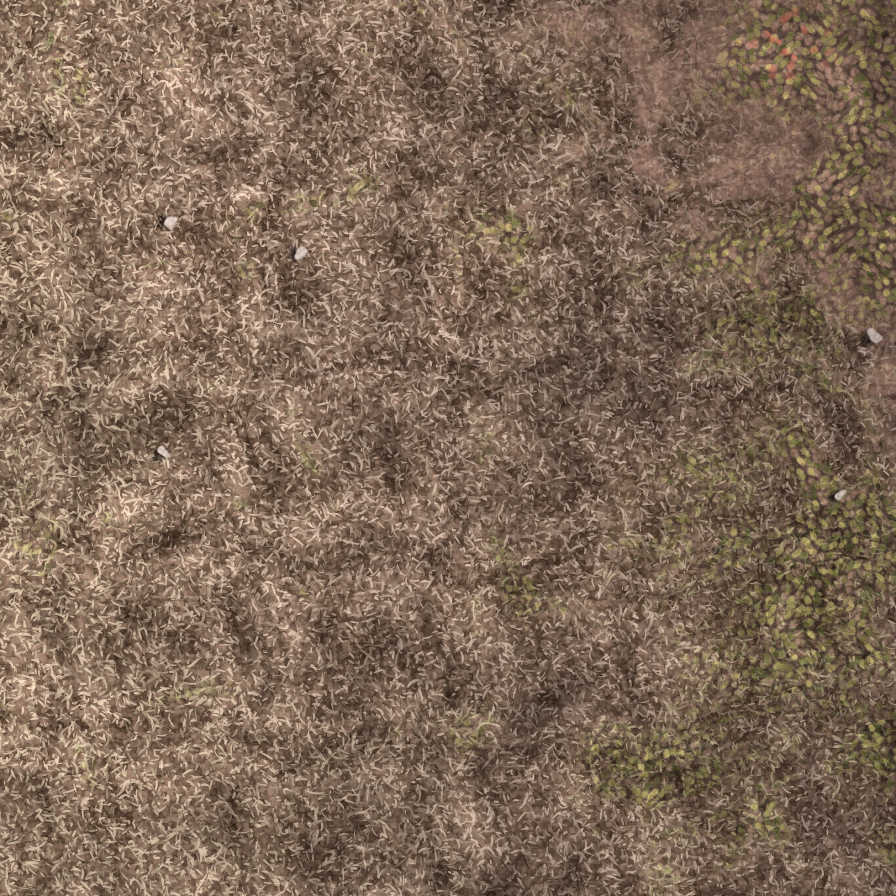
Give the GLSL for this texture, as a WebGL 2 fragment shader.

```glsl
#version 300 es
precision highp float;
// Dry matted grass over brown soil, with green weeds, bare earth and a few pebbles.
uniform vec2 u_resolution;
out vec4 outColor;

vec2 hash2(vec2 p) {
  vec3 q = fract(p.xyx * vec3(0.1031, 0.1030, 0.0973));
  q += dot(q, q.yzx + 33.33);
  return fract((q.xx + q.yz) * q.zy);
}

mat2 rotate(float a) {
  return mat2(cos(a), sin(a), -sin(a), cos(a));
}

// Layered, warped sines: soft patches around zero.
float patches(vec2 p) {
  float sum = 0.0, amp = 0.5;
  for (int i = 0; i < 5; i++) {
    p = rotate(0.9) * p * 1.8 + sin(p.yx * 1.3) + 2.7;
    sum += amp * sin(p.x) * sin(p.y);
    amp *= 0.68;
  }
  return sum;
}

// Cellular noise: distance to the nearest seed, then its two random values.
vec3 cells(vec2 p) {
  vec3 nearest = vec3(9.0, 0.0, 0.0);
  for (int k = 0; k < 9; k++) {
    vec2 id = floor(p) + vec2(k % 3, k / 3) - 1.0;
    float d = length(id + 0.1 + 0.8 * hash2(id) - p);
    if (d < nearest.x) nearest = vec3(d, hash2(id + 71.0));
  }
  return nearest;
}

// One layer of curved blades: coverage in x, tone in y.
vec2 blades(vec2 p, float seed, float pixel) {
  vec2 best = vec2(0.0);
  for (int k = 0; k < 9; k++) {
    vec2 id = floor(p) + vec2(k % 3, k / 3) - 1.0;
    vec2 place = hash2(id + seed), look = hash2(id + seed + 137.0);
    vec2 q = rotate(2.9 * look.x - 0.8) * (p - id - place);
    q.y += (place.x - 0.5) * 1.3 * (q.x * q.x - 0.08);
    float along = abs(q.x) / (0.2 + 0.5 * place.y * place.y);
    float width = (0.05 + 0.06 * place.x) * (1.0 - 0.6 * along * along);
    float cover = smoothstep(width + pixel, width - pixel, abs(q.y));
    cover *= smoothstep(1.0, 0.6, along);
    if (cover > best.x) best = vec2(cover, look.y);
  }
  return best;
}

void main() {
  float side = min(u_resolution.x, u_resolution.y);
  vec2 uv = gl_FragCoord.xy / side;

  // Large zones and smaller tufts
  float broad = patches(uv * 4.0 + 1.0);
  float mid = patches(uv * 9.0 + 5.0);
  float tuft = patches(uv * 23.0 + 8.0);
  float soil = smoothstep(1.3, 1.6, uv.x + 0.8 * uv.y + 0.3 * broad + 0.25 * tuft);
  float green = smoothstep(0.7, 1.15, uv.x + 0.2 * broad + 0.5 * mid + 0.25 * tuft);
  green = max(green, 0.6 * smoothstep(0.45, 0.8, mid + 0.4 * tuft));
  float straw = smoothstep(0.6, 0.0, uv.x + 0.25 * broad);

  // Crumbly ground
  vec3 grain = cells(uv * 170.0);
  float lump = 0.65 * grain.y + 0.5 * (1.0 - grain.x) + 0.3 * tuft;
  vec3 color = mix(vec3(0.25, 0.185, 0.14), vec3(0.53, 0.43, 0.365), clamp(lump, 0.0, 1.0));
  vec3 earth = vec3(0.48, 0.37, 0.325) * (0.78 + 0.34 * lump);
  color = mix(color, earth, 0.8 * soil);

  // Matted blades, paler towards the top layers
  for (int i = 0; i < 8; i++) {
    float layer = float(i), density = 52.0 + 5.0 * layer;
    vec2 p = rotate(0.25 * sin(layer * 2.3)) * uv * density + layer * 17.3;
    vec2 blade = blades(p, layer * 31.0, 0.7 * density / side);
    float tone = clamp(blade.y * 0.95 + 0.02 * layer + 0.15 * straw + 0.25 * tuft, 0.0, 1.0);
    vec3 dry = mix(vec3(0.27, 0.20, 0.15), vec3(0.76, 0.67, 0.605), tone);
    dry = mix(dry, dry * vec3(0.92, 1.0, 0.80), max(0.8 * green, 0.25 * straw));
    color = mix(color, dry, blade.x * 0.85 * (1.0 - 0.65 * soil) * (1.0 - 0.2 * green));
  }

  // Small weed leaves with shaded gaps
  vec3 leaf = cells(uv * 105.0 + 0.5 * sin(uv.yx * 90.0) + 0.3 * tuft);
  vec3 leafColor = mix(vec3(0.24, 0.27, 0.13), vec3(0.64, 0.59, 0.35), leaf.z);
  leafColor *= 0.8 + 0.4 * grain.y;
  float leafShape = smoothstep(0.6, 0.25, leaf.x) * step(leaf.y, 0.6);
  color *= 1.0 - 0.35 * green * smoothstep(0.3, 0.7, leaf.x);
  color = mix(color, leafColor, 0.65 * green * leafShape);

  // Reddish clay crumbs near the upper right
  vec3 crumb = cells(uv * 75.0 + 9.0 + 0.4 * tuft);
  float clay = smoothstep(0.07, 0.01, length(uv - vec2(0.88, 0.95)));
  color = mix(color, vec3(0.74, 0.42, 0.34), 0.6 * clay * smoothstep(0.5, 0.2, crumb.x) * step(0.4, crumb.y));

  // Scattered pale pebbles, each with a shadow on its left
  vec2 rough = uv + 0.0025 * sin(uv.yx * vec2(330.0, 270.0));
  vec3 pebble = cells(rough * 13.0 + 3.0);
  vec3 shade = cells((rough + vec2(0.006, 0.002)) * 13.0 + 3.0);
  float size = 0.06 + 0.08 * pebble.z;
  color *= 1.0 - 0.5 * step(0.94, shade.y) * smoothstep(0.14, 0.05, shade.x);
  float stone = step(0.94, pebble.y) * smoothstep(size + 0.02, size - 0.02, pebble.x);
  color = mix(color, vec3(0.76, 0.70, 0.66) - 0.15 * grain.x, stone);

  // Drift of light and dark, then a firmer contrast
  color *= 1.02 + 0.15 * broad + 0.10 * mid + 0.12 * tuft + 0.11 * straw - 0.04 * green;
  vec3 middle = vec3(0.48, 0.40, 0.33);
  outColor = vec4(clamp(middle + 1.15 * (color - middle), 0.0, 1.0), 1.0);
}
```
